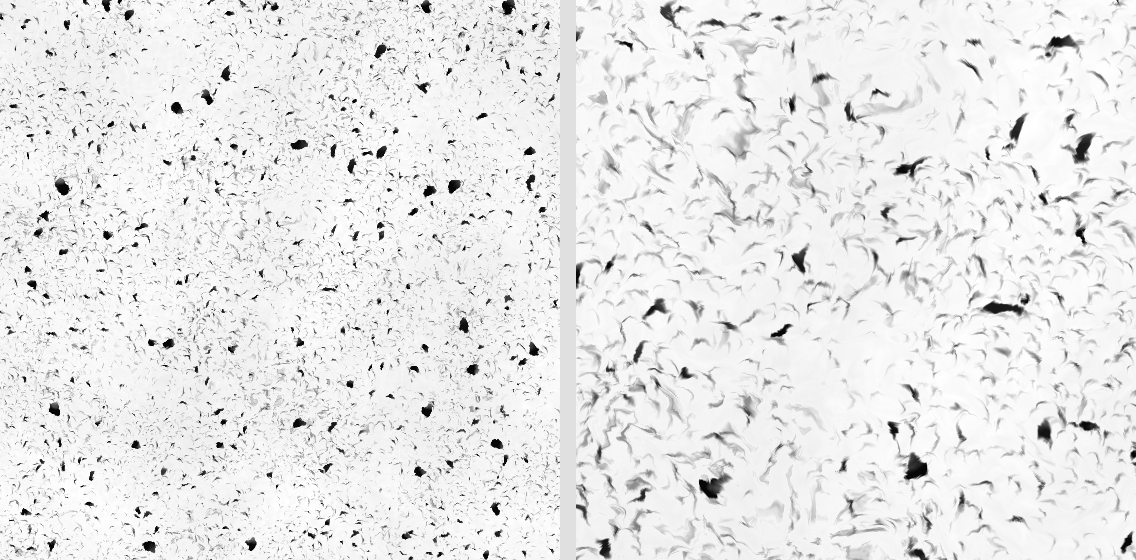
Left: the whole. Right: its middle third, enlarged.
Write a three.js fragment shader that draws this texture.

```glsl
// Weathered white plaster: pale mottled ground with black pits, torn chips,
// fine slivers and grey dust. Each size class is a jittered cellular layer of
// tilted ellipses, roughened and clustered by layered, folded sines.

varying vec2 vUv;

vec3 hash3(vec2 cell) {
  vec3 h = fract(cell.xyx * vec3(0.1031, 0.1030, 0.0973));
  h += dot(h, h.yxz + 33.33);
  return fract((h.xxy + h.yzz) * h.zyx);
}

// Layered sines, each octave rotated and folded; roughly -0.8 to 0.8
float ripple(vec2 p) {
  float sum = 0.0;
  float amp = 0.5;
  for (int i = 0; i < 4; i++) {
    p = mat2(0.8, -0.6, 0.6, 0.8) * p + 0.9 * sin(p.yx * 0.7 + float(i) * 1.7);
    sum += amp * sin(p.x) * sin(p.y + 1.0);
    amp *= 0.55;
    p *= 1.9;
  }
  return sum;
}

vec2 ripple2(vec2 p) {
  return vec2(ripple(p), ripple(p.yx + 37.0));
}

// How worn the surface is around a place: 0 calm, 1 crowded
float wear(vec2 p) {
  return smoothstep(-0.45, 0.5, ripple(p * 17.0 + 5.0));
}

// Ink of one layer. size: half length and half width of the largest fleck;
// tone: faintest and darkest ink; lean and spread: direction in radians
float flecks(vec2 p, float cells, float share, vec2 size, vec2 tone,
             float lean, float spread) {
  float ink = 0.0;
  vec2 home = floor(p * cells);
  for (int y = -1; y <= 1; y++) {
    for (int x = -1; x <= 1; x++) {
      vec2 cell = home + vec2(float(x), float(y));
      vec3 place = hash3(cell + cells);
      vec3 form = hash3(cell + cells * 3.0 + 71.0);
      vec2 center = (cell + 0.1 + 0.8 * place.xy) / cells;
      float present = step(place.z, share * (0.3 + 1.4 * wear(center)));

      float angle = lean + (form.x - 0.5) * spread;
      float c = cos(angle);
      float s = sin(angle);
      vec2 q = mat2(c, -s, s, c) * (p - center);
      vec2 radius = size * mix(0.35, 1.0, form.y * form.y);
      radius.y *= mix(0.7, 1.2, form.z);
      q.y += 0.25 * q.x * q.x / radius.x;

      float dist = (length(q / radius) - 1.0) * radius.y;
      float cover = 1.0 - smoothstep(-0.001, 0.001, dist);
      float shade = 1.0 - 0.5 * form.z * smoothstep(-0.2, 1.0, q.x / radius.x);
      ink = max(ink, present * cover * shade * mix(tone.x, tone.y, form.z));
    }
  }
  return ink;
}

void main() {
  // Torn edges: bend the plane coarsely for pits, finely for slivers
  vec2 bend = ripple2(vUv * 45.0);
  vec2 coarse = vUv + 0.005 * bend + 0.0045 * ripple2(vUv * 190.0);
  vec2 fine = vUv + 0.004 * bend + 0.0022 * ripple2(vUv * 330.0 + 4.0 * bend);

  // Pale ground with broad clouds and faint grain
  float grain = ripple(fine * 210.0 + 4.0 * bend);
  float ground = 0.966 + 0.035 * ripple(vUv * 9.0) + 0.025 * grain;

  // Smudges: grainy grey scuffs gathered in patches
  float patches = smoothstep(-0.1, 0.5, ripple(vUv * 13.0 + 21.0 + bend));
  float smudge = 0.42 * patches * smoothstep(0.1, 0.85, grain);

  // Fleck layers from pits down to dust
  float pits = flecks(coarse, 14.0, 0.5, vec2(0.0145, 0.0088),
                      vec2(0.9, 1.05), 0.7, 3.0);
  float chips = flecks(coarse + 0.3, 36.0, 0.34, vec2(0.0085, 0.0034),
                       vec2(0.75, 1.05), 0.5, 2.6);
  float slivers = flecks(fine, 72.0, 0.46, vec2(0.0068, 0.0014),
                         vec2(0.3, 0.95), -0.6, 2.4);
  float dust = flecks(fine + 0.7, 125.0, 0.42, vec2(0.0034, 0.0011),
                      vec2(0.12, 0.55), -0.4, 3.1);

  // Thin marks wear through in places
  slivers *= 0.55 + 0.45 * smoothstep(-0.35, 0.2, grain);
  float ink = max(max(pits, chips), max(slivers, dust));
  float value = (ground - smudge) * (1.0 - min(ink, 0.97));
  gl_FragColor = vec4(vec3(clamp(value, 0.0, 1.0)), 1.0);
}
```
